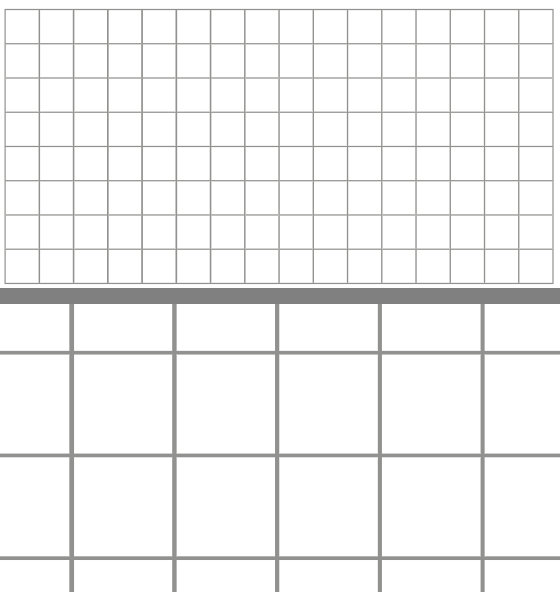
Top: the whole. Bottom: its middle third, enlarged.
This pattern is drawn by a Shadertoy shader. Its source:

```glsl
// Draws a ruled grid of 16 by 8 square cells, thin grey lines on white.
// Each pixel finds its nearest vertical and horizontal line, clamped to the
// grid bounds, and takes the exact coverage of the line over the pixel.

// Share of a pixel-wide interval, centred at offset, covered by a line.
float lineCoverage(float offset, float width, float pixel) {
    float right = min(offset + 0.5 * pixel, 0.5 * width);
    float left = max(offset - 0.5 * pixel, -0.5 * width);
    return max(right - left, 0.0) / pixel;
}

// Soft mask for the length of a line, centred on the grid.
float spanMask(float position, float halfLength, float pixel) {
    return clamp(0.5 + (halfLength - abs(position)) / pixel, 0.0, 1.0);
}

void mainImage(out vec4 fragColor, in vec2 fragCoord) {
    // Units of canvas height, origin at the grid centre.
    float pixel = 1.0 / iResolution.y;
    vec2 p = (fragCoord - 0.5 * iResolution.xy) * pixel - vec2(-0.0033, -0.0086);

    const float cell = 0.1189;
    const vec2 halfCells = vec2(8.0, 4.0);

    // Nearest line on each axis, numbered from the centre.
    vec2 lineIndex = clamp(round(p / cell), -halfCells, halfCells);
    vec2 offset = p - lineIndex * cell;

    // Upright lines are heavier, most of all left of the centre.
    float bulge = (lineIndex.x + 4.0) / 3.0;
    vec2 width = vec2(0.0047 + 0.0012 * exp(-bulge * bulge), 0.0043);
    if (abs(lineIndex.x) == halfCells.x) width.x = 0.0042;

    vec2 halfSize = halfCells * cell + 0.0021;
    float upright = lineCoverage(offset.x, width.x, pixel) * spanMask(p.y, halfSize.y, pixel);
    float level = lineCoverage(offset.y, width.y, pixel) * spanMask(p.x, halfSize.x, pixel);

    vec3 color = mix(vec3(1.0), vec3(0.57, 0.57, 0.565), max(upright, level));
    fragColor = vec4(color, 1.0);
}
```
